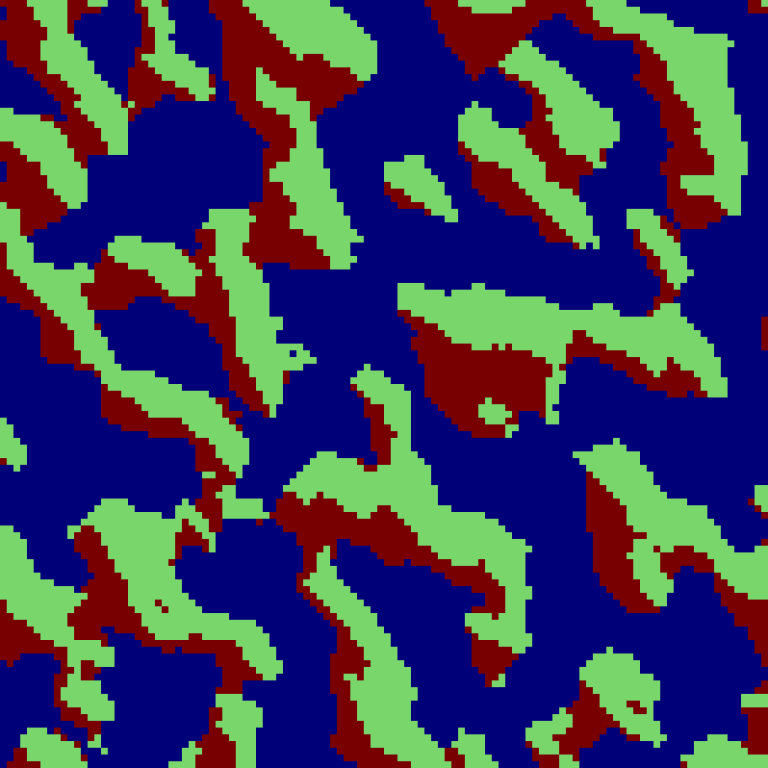
A Shadertoy shader for this texture:

```glsl
float hash(vec2 p) {
    vec3 q = fract(p.xyx * 0.1031);
    q += dot(q, q.yzx + 33.33);
    return fract((q.x + q.y) * q.z);
}

// Slope contributed by one lattice corner
float cornerSlope(vec2 corner, vec2 offset) {
    float angle = 6.2832 * hash(corner);
    return dot(vec2(cos(angle), sin(angle)), offset);
}

float gradientNoise(vec2 p) {
    vec2 i = floor(p), f = p - i;
    vec2 u = f * f * f * (f * (f * 6.0 - 15.0) + 10.0);
    vec2 e = vec2(1.0, 0.0);
    float low = mix(cornerSlope(i, f), cornerSlope(i + e, f - e), u.x);
    float high = mix(cornerSlope(i + e.yx, f - e.yx), cornerSlope(i + 1.0, f - 1.0), u.x);
    return mix(low, high, u.y);
}

// Terrain stretched along the falling diagonal, with rough fine detail
float terrain(vec2 p) {
    vec2 q = vec2((p.x - p.y) * 4.6, (p.x + p.y) * 6.4) + 37.0;
    return gradientNoise(q)
         + 0.30 * gradientNoise(q * 2.1 + 11.3)
         + 0.07 * gradientNoise(q * 6.3 + 53.7);
}

// Low ground is blue; high ground is green on slopes facing the light, else red
vec3 cellColor(vec2 cell) {
    vec2 p = (cell + 0.5) / 114.0;
    float height = terrain(p);
    float drop = height - terrain(p + vec2(0.017, 0.023));
    vec3 blue = vec3(0.0, 0.0, 0.47);
    vec3 red = vec3(0.47, 0.0, 0.0);
    vec3 green = vec3(0.47, 0.84, 0.42);
    return height < 0.0 ? blue : drop > 0.015 ? green : red;
}

void mainImage(out vec4 fragColor, in vec2 fragCoord) {
    // Cells under the two opposite corners of this pixel
    float pixel = 114.0 / iResolution.y;
    vec2 center = fragCoord * pixel;
    vec2 a = floor(center - 0.5 * pixel);
    vec2 b = floor(center + 0.5 * pixel);

    // Blend cells by the area of the pixel each one covers
    vec2 cover = clamp((center + 0.5 * pixel - b) / pixel, 0.0, 1.0);
    vec3 bottom = mix(cellColor(a), cellColor(vec2(b.x, a.y)), cover.x);
    vec3 top = mix(cellColor(vec2(a.x, b.y)), cellColor(b), cover.x);
    fragColor = vec4(mix(bottom, top, cover.y), 1.0);
}
```
